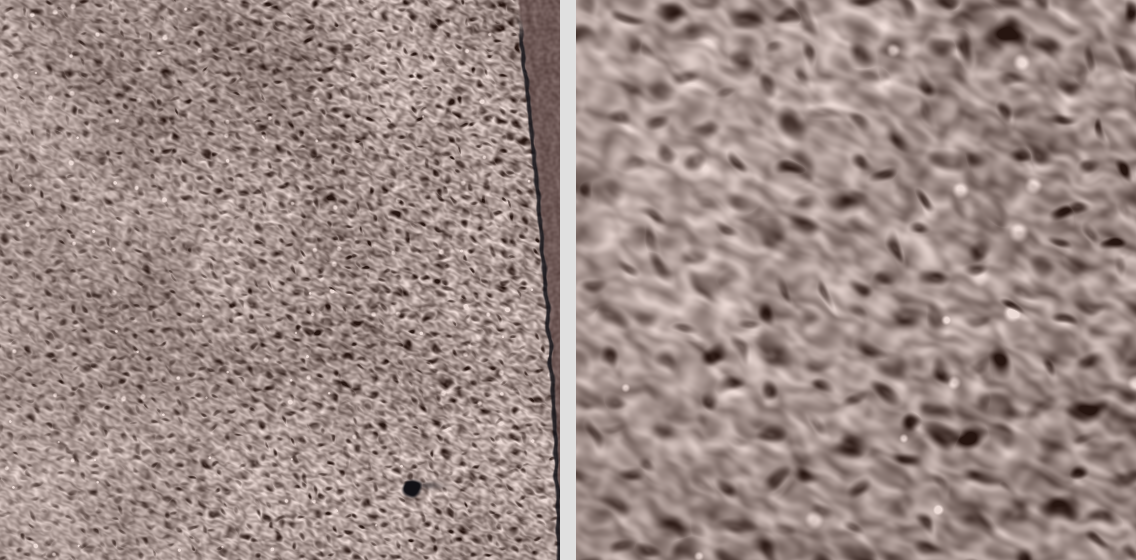
Left: the whole. Right: its middle third, enlarged.
This texture is drawn by a Shadertoy shader. Its source:

```glsl
// Worn, finely pitted stone: scattered elongated pits with pale rims over
// directional grain and slow stains, with pale scratches, bright specks,
// a few dark spots and a cracked darker strip along the right edge.

#define BASE_TONE 0.665
#define PIT_CELLS 43.0
#define PIT_DEPTH 0.34
#define RIM_LIGHT 0.09
#define GRAIN_ANGLE -0.45
#define GRAIN_FINE 0.27
#define GRAIN_COARSE 0.20
#define STAIN_DEPTH 0.12
#define SPECK_CELLS 26.0
#define STONE_TINT vec3(0.0, -0.069, -0.088)
#define STRIP_COLOR vec3(0.43, 0.345, 0.335)
#define BLOT_COLOR vec3(0.07, 0.065, 0.085)

vec2 hash2(vec2 p) {
    vec3 q = fract(p.xyx * vec3(0.1031, 0.1030, 0.0973));
    q += dot(q, q.yzx + 33.33);
    return fract((q.xx + q.yz) * q.zy);
}

vec2 rotate(vec2 p, float angle) {
    float c = cos(angle), s = sin(angle);
    return vec2(c * p.x + s * p.y, c * p.y - s * p.x);
}

float cornerSlope(vec2 cell, vec2 offset) {
    float angle = 6.2832 * hash2(cell + 71.0).x;
    return dot(vec2(cos(angle), sin(angle)), offset);
}

// Gradient noise, centred on zero
float noise(vec2 p) {
    vec2 i = floor(p), f = fract(p);
    vec2 u = f * f * f * (f * (f * 6.0 - 15.0) + 10.0);
    vec2 e = vec2(1.0, 0.0);
    float low = mix(cornerSlope(i, f), cornerSlope(i + e, f - e), u.x);
    float high = mix(cornerSlope(i + e.yx, f - e.yx), cornerSlope(i + 1.0, f - 1.0), u.x);
    return mix(low, high, u.y);
}

float fbm(vec2 p) {
    float sum = 0.0, gain = 1.0;
    for (int i = 0; i < 4; i++) {
        sum += gain * noise(p);
        p = rotate(p, 0.6) * 2.03 + 17.0;
        gain *= 0.5;
    }
    return sum;
}

// x: pit darkness, y: pale rim beside the pit
vec2 pits(vec2 p, float turn) {
    vec2 cell = floor(p), result = vec2(0.0);
    for (int j = -1; j <= 1; j++)
    for (int i = -1; i <= 1; i++) {
        vec2 id = cell + vec2(i, j);
        vec2 place = hash2(id), shape = hash2(id + 31.7), kind = hash2(id + 83.1);
        vec2 offset = p - id - 0.5 - 0.8 * (place - 0.5);
        float angle = GRAIN_ANGLE + turn + 1.8 * (kind.x - 0.5);
        float size = mix(0.24, 0.50, shape.x * shape.x);
        vec2 axes = size * vec2(1.1, mix(0.42, 0.82, shape.y));
        float d = length(rotate(offset, angle) / axes);
        float rim = length(rotate(offset + vec2(-0.10, 0.24), angle) / axes);
        float depth = mix(0.35, 1.15, kind.y);
        result.x = max(result.x, depth * (1.0 - smoothstep(0.25, 1.35, d)));
        result.y = max(result.y, depth * (1.0 - smoothstep(0.4, 1.4, rim)));
    }
    return result;
}

float specks(vec2 p) {
    vec2 id = floor(p), chance = hash2(id + 5.3);
    float radius = mix(0.06, 0.15, chance.y);
    float d = length(fract(p) - mix(vec2(0.25), vec2(0.75), hash2(id + 9.1)));
    return step(0.86, chance.x) * (1.0 - smoothstep(0.3, 1.2, d / radius));
}

// Soft-edged stroke or spot with the given half axes
float mark(vec2 p, vec2 center, vec2 axes, float angle) {
    return exp(-dot(rotate(p - center, angle) / axes, rotate(p - center, angle) / axes));
}

void mainImage(out vec4 fragColor, in vec2 fragCoord) {
    vec2 uv = fragCoord / iResolution.xy;
    vec2 warped = uv + 0.004 * vec2(noise(uv * 60.0), noise(uv * 60.0 + 40.0));
    float turn = 0.5 * noise(uv * 4.0 + 3.0);

    // Slow stains and directional grain
    float tone = BASE_TONE + STAIN_DEPTH * fbm(uv * 4.0 + 8.0);
    tone -= 0.07 * mark(uv, vec2(0.32, 0.72), vec2(0.5, 0.17), 1.05);
    vec2 along = rotate(warped, GRAIN_ANGLE);
    float grain = GRAIN_FINE * noise(along * vec2(85.0, 150.0));
    grain += GRAIN_COARSE * noise(along * vec2(38.0, 72.0) + 20.0);

    // Pits, crisper toward the right
    vec2 pit = pits(warped * PIT_CELLS, turn);
    float crisp = mix(0.85, 1.15, smoothstep(0.1, 0.8, uv.x + 0.3 * noise(uv * 5.0)));
    tone += crisp * (grain - PIT_DEPTH * pit.x + RIM_LIGHT * pit.y * (1.0 - pit.x));

    // Pale scratches and small dark spots
    for (int i = 0; i < 6; i++) {
        vec2 seed = vec2(float(i) * 7.3 + 2.0, 4.0);
        vec2 spot = hash2(seed + 50.0) * vec2(0.5, 0.6) + vec2(0.4, 0.2);
        tone += 0.14 * mark(warped, hash2(seed) * vec2(0.6, 0.8) + 0.05, vec2(0.035, 0.006), -0.7);
        tone -= 0.33 * mark(warped, spot, vec2(0.009, 0.007), 6.0 * hash2(seed).x);
    }
    tone += 0.30 * specks(uv * SPECK_CELLS);
    vec3 color = vec3(clamp(tone, 0.15, 0.93)) + STONE_TINT;

    // Dark strip and its ragged crack
    float edge = 0.998 - 0.075 * pow(uv.y, 1.6) + 0.006 * noise(vec2(uv.y * 30.0, 2.0));
    float side = uv.x - edge;
    float streak = noise(vec2(side * 90.0, uv.y * 28.0)) + noise(uv * 120.0);
    color = mix(color, STRIP_COLOR + 0.09 * streak, smoothstep(-0.002, 0.006, side));
    float width = 0.0045 + 0.004 * noise(vec2(uv.y * 45.0, 9.0));
    float crack = 1.0 - smoothstep(0.3, 1.3, abs(side) / max(width, 0.001));
    color = mix(color, BLOT_COLOR, 0.85 * crack * smoothstep(0.98, 0.92, uv.y));

    // Ink-like blot with a faint smear
    float blot = mark(warped, vec2(0.737, 0.128), vec2(0.019, 0.016), 0.6);
    float smear = 0.4 * mark(warped, vec2(0.765, 0.133), vec2(0.025, 0.006), 0.0);
    color = mix(color, BLOT_COLOR, max(smoothstep(0.25, 0.65, blot), smear));
    fragColor = vec4(clamp(color, 0.0, 1.0), 1.0);
}
```
